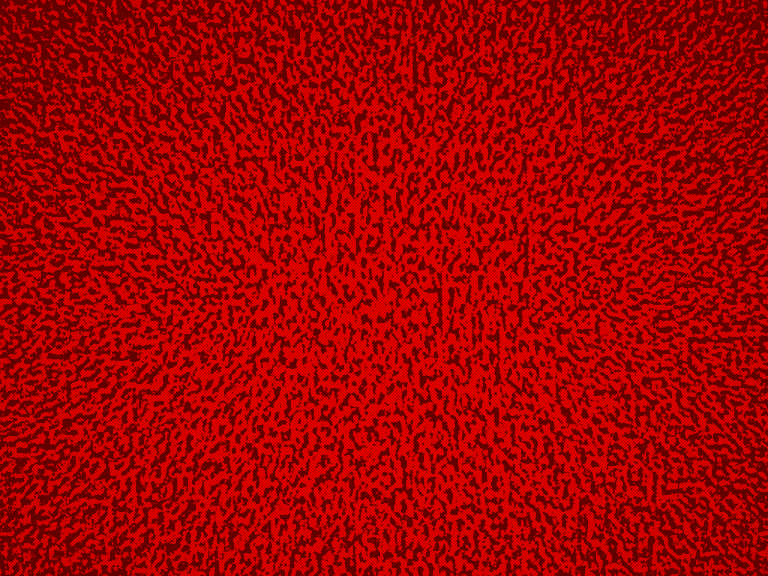
Give the GLSL for this texture, as a Shadertoy shader.

```glsl
// Red woven pile: small ragged dark flecks fanning out from the middle over a fine checked weave.

const float FLECK_FREQ   = 98.0;   // noise cells per canvas height
const float RIM_SQUEEZE  = 0.22;   // finer flecks towards the corners
const float FINE_RATIO   = 1.7;    // frequency of the ragged detail
const float FINE_AMOUNT  = 0.42;
const float STREAK_REACH = 0.0046; // half length of the smear, in canvas heights
const float VERTICAL_PULL = 0.11;  // keeps the middle flecks upright
const float WEAVE_CELLS  = 384.0;  // checks per canvas height
const float EDGE_WIDTH   = 0.10;
const float CUT_CENTRE   = -0.105; // fleck threshold in the middle
const float CUT_RISE     = 0.30;   // extra flecks towards the corners
const float PEAK_FALL    = 0.24;   // dimming of the lit threads outwards
const vec2  LIGHT_CENTRE = vec2(0.0, -0.09);

const float SHADE_LOW  = 0.35;
const float SHADE_HIGH = 0.42;
const float LIT_LOW    = 0.66;
const float LIT_HIGH   = 1.06;
const float PI = 3.14159265;
const int   TAPS = 5;

// Random unit gradient for a lattice point
vec2 latticeGradient(vec2 cell) {
    vec3 h = fract(cell.xyx * vec3(0.1031, 0.1030, 0.0973));
    h += dot(h, h.yzx + 33.33);
    float angle = 2.0 * PI * fract((h.x + h.y) * h.z);
    return vec2(cos(angle), sin(angle));
}

float gradientNoise(vec2 p) {
    vec2 cell = floor(p);
    vec2 f = p - cell;
    vec2 u = f * f * f * (f * (f * 6.0 - 15.0) + 10.0);
    vec2 e = vec2(0.0, 1.0);
    float a = dot(latticeGradient(cell), f);
    float b = dot(latticeGradient(cell + e.yx), f - e.yx);
    float c = dot(latticeGradient(cell + e.xy), f - e.xy);
    float d = dot(latticeGradient(cell + e.yy), f - e.yy);
    return mix(mix(a, b, u.x), mix(c, d, u.x), u.y);
}

// Smear direction: outwards at the rim, upright in the middle
vec2 streakVector(vec2 p) {
    vec2 twofold = vec2(p.x * p.x - p.y * p.y - VERTICAL_PULL, 2.0 * p.x * p.y);
    float angle = 0.5 * atan(twofold.y, twofold.x + 1e-6);
    float reach = STREAK_REACH * smoothstep(0.0, 0.08, length(twofold));
    return reach * vec2(cos(angle), sin(angle));
}

// Noise averaged along the streak, plus ragged detail
float fleckField(vec2 p) {
    vec2 streak = streakVector(p);
    float freq = FLECK_FREQ * (1.0 + RIM_SQUEEZE * dot(p, p));
    float sum = 0.0;
    for (int i = 0; i < TAPS; i++) {
        float t = 2.0 * float(i) / float(TAPS - 1) - 1.0;
        sum += gradientNoise((p + streak * t) * freq + 200.0);
    }
    float fine = gradientNoise(p * freq * FINE_RATIO + 437.3);
    return 1.25 * sum / float(TAPS) + FINE_AMOUNT * fine;
}

// Smooth checkerboard from 0 to 1, fading once checks are too small to show
float weave(vec2 p) {
    vec2 wave = sin(PI * p * WEAVE_CELLS);
    float visible = 1.0 - smoothstep(1.0, 2.0, WEAVE_CELLS / iResolution.y);
    return 0.5 + 0.5 * visible * wave.x * wave.y;
}

void mainImage(out vec4 fragColor, in vec2 fragCoord) {
    vec2 corner = fragCoord / iResolution.y;
    vec2 p = corner - 0.5 * iResolution.xy / iResolution.y;
    vec2 fromLight = (p - LIGHT_CENTRE) * vec2(0.9, 1.1);
    float falloff = dot(fromLight, fromLight);

    // Split the pile into shaded flecks and lit threads
    float cut = CUT_CENTRE + CUT_RISE * falloff;
    float lit = smoothstep(-EDGE_WIDTH, EDGE_WIDTH, fleckField(p) - cut);

    // Colour both with the weave
    float check = weave(corner);
    float peak = LIT_HIGH - PEAK_FALL * falloff;
    float shade = mix(SHADE_LOW, SHADE_HIGH, check);
    float red = mix(shade, mix(LIT_LOW, peak, check), lit);
    fragColor = vec4(clamp(red, 0.0, 1.0), 0.0, 0.0, 1.0);
}
```
